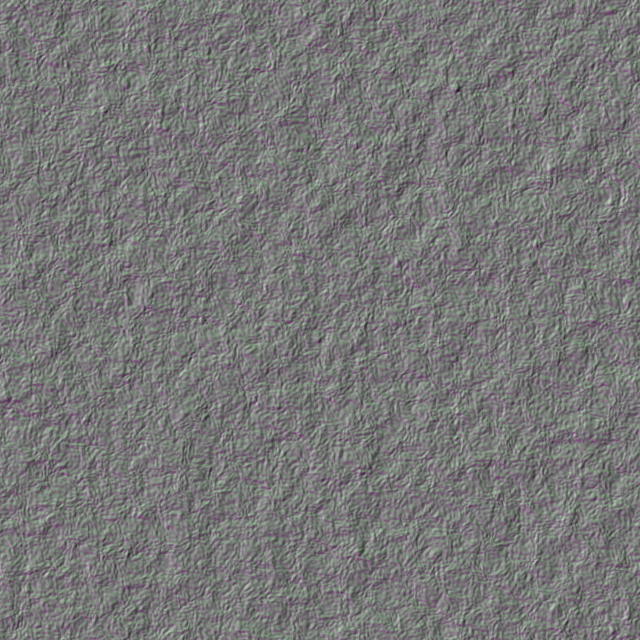
Write a Shadertoy shader that draws this texture.

```glsl
// Rough plaster-like relief: layered gradient noise, short fibres and grains
// form a height field. Its slope toward a side light sets the grey level, and
// its slope toward a light from above tints it green (up) or purple (down).

const vec2 SIDE_LIGHT = vec2(-0.96, 0.28);
const vec2 TOP_LIGHT = vec2(0.28, 0.96);
const float MEAN_GREY = 0.468;
const float GREY_CONTRAST = 0.085;
const float SLOPE_STEP = 0.0016;

// Integer hash: two random values in 0..1 for a cell
vec2 hash2(vec2 cell, float seed) {
    uvec2 v = uvec2(ivec2(cell) + ivec2(4096 + int(seed) * 977, 4096));
    v = v * 1664525u + 1013904223u;
    v.x += v.y * 1664525u;
    v.y += v.x * 1664525u;
    v ^= v >> 16u;
    v.x += v.y * 1664525u;
    v.y += v.x * 1664525u;
    v ^= v >> 16u;
    return vec2(v >> 8u) / 16777216.0;
}

vec2 direction(float turn) {
    return vec2(cos(6.2832 * turn), sin(6.2832 * turn));
}

float cornerRamp(vec2 cell, vec2 local, vec2 corner, float seed) {
    return dot(direction(hash2(cell + corner, seed).x), local - corner);
}

float gradientNoise(vec2 p, float seed) {
    vec2 cell = floor(p), f = fract(p);
    vec2 w = f * f * f * (f * (f * 6.0 - 15.0) + 10.0);
    float low = mix(cornerRamp(cell, f, vec2(0, 0), seed),
                    cornerRamp(cell, f, vec2(1, 0), seed), w.x);
    float high = mix(cornerRamp(cell, f, vec2(0, 1), seed),
                     cornerRamp(cell, f, vec2(1, 1), seed), w.x);
    return mix(low, high, w.y);
}

// Rounded lumps parted by narrow creases
float creasedNoise(vec2 p, float seed) {
    float n = gradientNoise(p, seed);
    return sqrt(n * n + 0.002);
}

// Short bent threads, at most one per cell
float fibres(vec2 p, float density, float share, float seed) {
    vec2 q = p * density, home = floor(q);
    float height = 0.0;
    for (int j = -1; j <= 1; j++)
    for (int i = -1; i <= 1; i++) {
        vec2 cell = home + vec2(i, j);
        vec2 shape = hash2(cell, seed + 1.0);
        vec2 d = q - cell - hash2(cell, seed);
        vec2 axis = direction(shape.x);
        vec2 along = vec2(dot(d, axis), dot(d, vec2(-axis.y, axis.x)));
        along.y += (fract(shape.x * 7.0) - 0.5) * 1.6 * along.x * along.x;
        float halfLength = mix(0.15, 0.42, fract(shape.y * 13.0));
        float body = 1.0 - smoothstep(halfLength * 0.6, halfLength, abs(along.x));
        float profile = exp(-along.y * along.y / 0.0009);
        height += step(shape.y, share) * body * profile;
    }
    return height;
}

// Sparse round grains lying inside their cells
float grains(vec2 p, float density, float share, float seed) {
    vec2 q = p * density, cell = floor(q);
    vec2 pick = hash2(cell, seed);
    vec2 centre = 0.35 + 0.3 * hash2(cell, seed + 1.0);
    float radius = mix(0.18, 0.33, pick.y);
    vec2 d = (q - cell - centre) / radius;
    float dome = max(0.0, 1.0 - dot(d, d));
    return step(pick.x, share) * dome * dome * radius / density;
}

float surfaceHeight(vec2 p) {
    vec2 warp = vec2(gradientNoise(p * 28.0, 1.0), gradientNoise(p * 28.0, 2.0));
    vec2 q = p + 0.007 * warp;
    // Each weight is a slope, so it is divided by its frequency
    float h = 0.13 * gradientNoise(p * 9.0, 3.0) / 9.0;
    h += 0.24 * gradientNoise(p * 19.0, 4.0) / 19.0;
    h += 0.45 * gradientNoise(q * 41.0, 5.0) / 41.0;
    h += 0.50 * gradientNoise(q * 83.0, 6.0) / 83.0;
    h += 0.75 * creasedNoise(q * 97.0, 7.0) / 97.0;
    h += 0.95 * gradientNoise(q * 176.0, 8.0) / 176.0;
    h += 0.0024 * fibres(p, 17.0, 0.4, 9.0);
    h += 0.9 * grains(q, 33.0, 0.12, 12.0);
    return h;
}

vec2 surfaceSlope(vec2 p, float e) {
    float h = surfaceHeight(p);
    return vec2(surfaceHeight(p + vec2(e, 0)) - h,
                surfaceHeight(p + vec2(0, e)) - h) / e;
}

// Gentle green on upward faces, stronger purple on steep downward ones
float greenShift(float facing) {
    float down = min(facing, 0.0);
    return 0.005 + 0.043 * facing - 0.012 * down * down;
}

void mainImage(out vec4 fragColor, in vec2 fragCoord) {
    vec2 p = fragCoord / iResolution.y;
    vec2 slope = surfaceSlope(p, SLOPE_STEP);
    float side = -dot(slope, SIDE_LIGHT);
    float top = -dot(slope, TOP_LIGHT);

    // Shaded faces lose part of their tint
    float tintStrength = mix(0.5, 1.0, smoothstep(-1.6, 0.0, side));
    float grey = MEAN_GREY + GREY_CONTRAST * side;
    float green = grey + tintStrength * greenShift(top);
    fragColor = vec4(clamp(vec3(grey, green, grey), 0.0, 1.0), 1.0);
}
```
